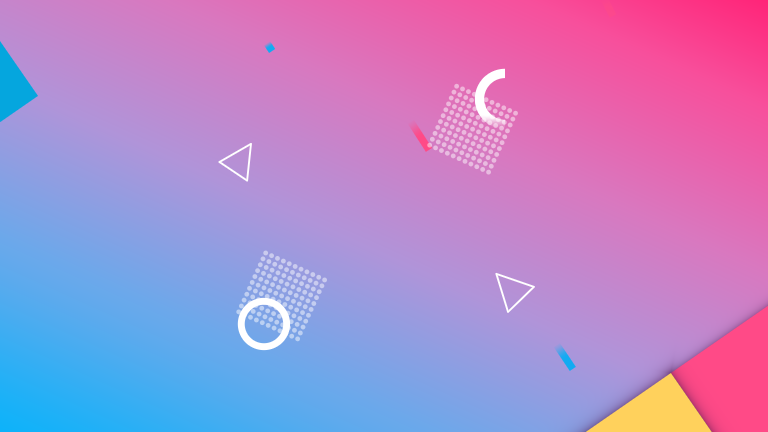
Reproduce this background procedurally as a Shadertoy shader.

```glsl
// Diagonal blue-to-pink gradient with corner cards, dot grids, rings, triangles and fading bars.

const vec3 WHITE  = vec3(1.0);
const vec3 CYAN   = vec3(0.07, 0.67, 0.95);
const vec3 TEAL   = vec3(0.02, 0.65, 0.87);
const vec3 ROSE   = vec3(1.0, 0.29, 0.53);
const vec3 YELLOW = vec3(1.0, 0.82, 0.36);
const vec3 SHADOW = vec3(0.30, 0.08, 0.30);

// Antialiased coverage of a signed distance, in canvas heights.
float coverage(float d) {
    return clamp(0.5 - d * iResolution.y, 0.0, 1.0);
}

vec2 rotate(vec2 p, float angle) {
    float c = cos(angle), s = sin(angle);
    return vec2(c * p.x + s * p.y, c * p.y - s * p.x);
}

float segmentDistance(vec2 p, vec2 a, vec2 b) {
    vec2 ab = b - a;
    return length(p - a - ab * clamp(dot(p - a, ab) / dot(ab, ab), 0.0, 1.0));
}

float triangleOutline(vec2 p, vec2 a, vec2 b, vec2 c, float halfWidth) {
    float d = min(segmentDistance(p, a, b), segmentDistance(p, b, c));
    return coverage(min(d, segmentDistance(p, c, a)) - halfWidth);
}

float ring(vec2 p, float radius, float halfWidth) {
    return coverage(abs(length(p) - radius) - halfWidth);
}

// Square lattice of dots with 2 * reach + 1 dots per side.
float dotGrid(vec2 p, float spacing, float reach, float radius) {
    vec2 q = rotate(p, radians(-24.6));
    vec2 cell = clamp(round(q / spacing), -reach, reach);
    return coverage(length(q - cell * spacing) - radius);
}

// Straight bar that is clear at its tail and solid at its tip.
float fadingBar(vec2 p, vec2 tail, vec2 tip, float halfWidth) {
    float len = distance(tail, tip);
    vec2 dir = (tip - tail) / len;
    float along = dot(p - tail, dir);
    float across = abs(dot(p - tail, vec2(-dir.y, dir.x)));
    float d = max(across - halfWidth, abs(along - 0.5 * len) - 0.5 * len);
    return coverage(d) * smoothstep(-0.1, 0.55, along / len);
}

vec3 gradient(float t) {
    vec3 c = mix(vec3(0.05, 0.70, 0.98), vec3(0.42, 0.66, 0.92), smoothstep(0.0, 0.25, t) * 0.3 + clamp(t / 0.25, 0.0, 1.0) * 0.7);
    c = mix(c, vec3(0.69, 0.58, 0.85), clamp((t - 0.25) / 0.20, 0.0, 1.0));
    c = mix(c, vec3(0.85, 0.47, 0.75), clamp((t - 0.45) / 0.20, 0.0, 1.0));
    c = mix(c, vec3(0.97, 0.31, 0.61), clamp((t - 0.65) / 0.21, 0.0, 1.0));
    return mix(c, vec3(1.0, 0.14, 0.47), clamp((t - 0.86) / 0.14, 0.0, 1.0));
}

void mainImage(out vec4 fragColor, in vec2 fragCoord) {
    // One unit is the canvas height; x is scaled to span 16:9.
    vec2 p = fragCoord / iResolution.xy * vec2(16.0 / 9.0, 1.0);
    vec3 color = gradient(dot(p, vec2(0.41, 0.91)) / 1.64);

    // Fading bars
    float barHalf = 0.0085;
    color = mix(color, ROSE, fadingBar(p, vec2(0.951, 0.718), vec2(0.993, 0.653), barHalf));
    color = mix(color, CYAN, fadingBar(p, vec2(1.289, 0.201), vec2(1.326, 0.146), barHalf));
    color = mix(color, CYAN, fadingBar(p, vec2(0.618, 0.900), vec2(0.630, 0.882), barHalf));
    color = mix(color, ROSE, 0.55 * fadingBar(p, vec2(1.398, 1.004), vec2(1.419, 0.963), barHalf));

    // Dot grids
    vec2 upperGrid = p - vec2(1.094, 0.701);
    vec2 lowerGrid = p - vec2(0.652, 0.315);
    float dots = max(dotGrid(upperGrid, 0.015, 5.0, 0.0055), dotGrid(lowerGrid, 0.015, 5.0, 0.0055));
    color = mix(color, WHITE, 0.48 * dots);

    // Full ring, and a half ring that fades at its lower end
    color = mix(color, WHITE, ring(p - vec2(0.611, 0.250), 0.0525, 0.0080));
    vec2 h = p - vec2(1.169, 0.771);
    float halfRing = ring(h, 0.0590, 0.0108) * coverage(h.x) * smoothstep(-0.072, -0.035, h.y);
    color = mix(color, WHITE, halfRing);

    // Outlined triangles
    float lineHalf = 0.0022;
    float outlines = triangleOutline(p, vec2(0.508, 0.625), vec2(0.581, 0.667), vec2(0.572, 0.582), lineHalf);
    outlines = max(outlines, triangleOutline(p, vec2(1.149, 0.366), vec2(1.236, 0.336), vec2(1.176, 0.278), lineHalf));
    color = mix(color, WHITE, outlines);

    // Tilted cards: teal at the left, rose and yellow at the lower right
    float tilt = radians(34.7);
    vec2 left = rotate(p - vec2(0.088, 0.778), tilt);
    color = mix(color, TEAL, coverage(max(left.x, -left.y)));

    vec2 q = rotate(p - vec2(1.553, 0.1366), tilt);
    float roseEdge = max(-q.x, q.y);
    float yellowEdge = max(q.x, q.y);
    color = mix(color, SHADOW, 0.35 * exp(-max(roseEdge, 0.0) / 0.009));
    color = mix(color, ROSE, coverage(roseEdge));
    color = mix(color, SHADOW, 0.45 * exp(-max(yellowEdge, 0.0) / 0.012));
    color = mix(color, YELLOW, coverage(yellowEdge));

    fragColor = vec4(color, 1.0);
}
```
